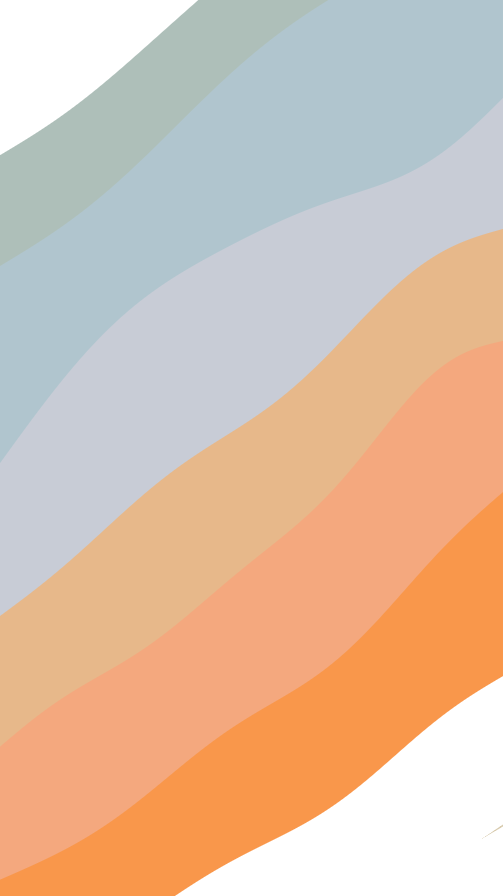
Reproduce this background procedurally as a Shadertoy shader.

```glsl
// Flat pastel bands with wavy edges climbing diagonally across a white ground.

const float PI = 3.14159265;

const vec3 WHITE    = vec3(1.0);
const vec3 SAGE     = vec3(0.682, 0.749, 0.725);
const vec3 BLUE     = vec3(0.690, 0.773, 0.808);
const vec3 LAVENDER = vec3(0.784, 0.800, 0.839);
const vec3 TAN      = vec3(0.905, 0.722, 0.541);
const vec3 PEACH    = vec3(0.955, 0.660, 0.495);
const vec3 ORANGE   = vec3(0.975, 0.592, 0.294);
const vec3 STRAW    = vec3(0.850, 0.800, 0.690);

// Edge height: a straight rise from left to right plus five sine harmonics.
float wavyEdge(float x, vec2 ends, vec4 waves, float fifthWave) {
    vec4 harmonics = sin(PI * x * vec4(1.0, 2.0, 3.0, 4.0));
    return mix(ends.x, ends.y, x) + dot(waves, harmonics)
         + fifthWave * sin(5.0 * PI * x);
}

// Smooth coverage of the region where the field is positive.
float coverage(float field) {
    float pixelStep = length(vec2(dFdx(field), dFdy(field)));
    return clamp(0.5 + field / max(pixelStep, 1e-6), 0.0, 1.0);
}

// Fills everything below an edge with a colour.
vec3 fillBelow(vec3 base, vec3 tint, float y, float edge) {
    return mix(base, tint, coverage(edge - y));
}

// Thin stroke that widens from its start towards its end.
float taperedStroke(vec2 p, vec2 start, vec2 end, float halfWidth) {
    float along = (p.x - start.x) / (end.x - start.x);
    float grow = clamp(along, 0.0, 1.0);
    float centre = mix(start.y, end.y, along);
    return coverage(halfWidth * grow - abs(p.y - centre)) * step(0.0, along);
}

void mainImage(out vec4 fragColor, in vec2 fragCoord) {
    vec2 uv = fragCoord / iResolution.xy;
    float x = uv.x;

    // Edges from the top band to the bottom one
    float sageTop = wavyEdge(x, vec2(0.8268, 1.2982),
        vec4(-0.0128, -0.0056, -0.0030, -0.0016), -0.0007);
    float blueTop = wavyEdge(x, vec2(0.7031, 1.1107),
        vec4(0.0244, -0.0117, -0.0072, -0.0007), 0.0003);
    float lavenderTop = wavyEdge(x, vec2(0.4831, 0.8919),
        vec4(0.0496, 0.0312, -0.0026, 0.0052), -0.0015);
    float tanTop = wavyEdge(x, vec2(0.3125, 0.7448),
        vec4(0.0145, -0.0075, 0.0100, -0.0080), -0.0006);
    float peachTop = wavyEdge(x, vec2(0.1667, 0.6198),
        vec4(-0.0132, -0.0120, 0.0126, -0.0060), 0.0063);
    float orangeTop = wavyEdge(x, vec2(0.0182, 0.4518),
        vec4(-0.0401, 0.0019, -0.0041, -0.0064), 0.0028);
    float groundTop = wavyEdge(x, vec2(-0.1328, 0.2461),
        vec4(-0.0067, 0.0060, 0.0015, -0.0045), 0.0023);

    // Each band covers the lower part of the one above it
    vec3 color = fillBelow(WHITE, SAGE, uv.y, sageTop);
    color = fillBelow(color, BLUE, uv.y, blueTop);
    color = fillBelow(color, LAVENDER, uv.y, lavenderTop);
    color = fillBelow(color, TAN, uv.y, tanTop);
    color = fillBelow(color, PEACH, uv.y, peachTop);
    color = fillBelow(color, ORANGE, uv.y, orangeTop);
    color = fillBelow(color, WHITE, uv.y, groundTop);

    // Faint sliver in the lower right corner
    float sliver = taperedStroke(uv, vec2(0.956, 0.0638), vec2(1.0, 0.0794), 0.0012);
    color = mix(color, STRAW, sliver);

    // Hairline white margin on the right
    color = mix(color, WHITE, coverage(x - 0.998));

    fragColor = vec4(color, 1.0);
}
```
